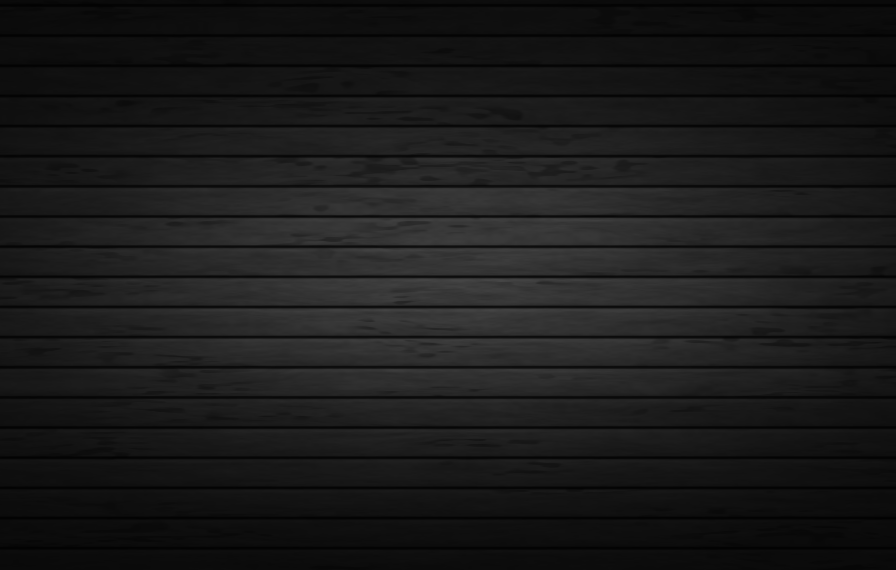
Write a Shadertoy shader that draws this texture.

```glsl
float hash(vec2 p) {
    return fract(sin(dot(p, vec2(127.1, 311.7))) * 43758.5453);
}

float noise(vec2 p) {
    vec2 cell = floor(p);
    vec2 f = fract(p);
    f = f * f * (3.0 - 2.0 * f);
    return mix(mix(hash(cell), hash(cell + vec2(1, 0)), f.x),
               mix(hash(cell + vec2(0, 1)), hash(cell + vec2(1, 1)), f.x), f.y);
}

// Stretched octaves, each finer across and along the fibres
float woodGrain(vec2 p) {
    float sum = 0.0;
    float weight = 0.4;
    vec2 frequency = vec2(7.0, 4.0);
    for (int i = 0; i < 4; i++) {
        sum += weight * (noise(p * frequency + float(i) * 17.3) - 0.5);
        frequency *= vec2(2.3, 1.7);
        weight *= 0.85;
    }
    return sum;
}

void mainImage(out vec4 fragColor, in vec2 fragCoord) {
    vec2 uv = fragCoord / iResolution.xy;
    float x = fragCoord.x / iResolution.y;

    // Boards, counted downwards
    float boardY = (0.5143 - uv.y) / 0.0529;
    float row = floor(boardY);
    float across = boardY - row;
    float pixel = 1.0 / (0.0529 * iResolution.y);

    // Fibres bend gently and differ from board to board
    float bend = 0.35 * (noise(vec2(x * 5.0, row * 7.0 + across * 2.0)) - 0.5);
    vec2 fibre = vec2(x + hash(vec2(row, 3.0)) * 20.0, across + bend + row * 5.37);
    float grain = woodGrain(fibre);

    // Sparse dark cracks gathered in patches
    float patches = smoothstep(0.5, 0.85, noise(fibre * vec2(4.5, 2.0) + 40.0));
    float cracks = smoothstep(0.5, 0.8, noise(fibre * vec2(32.0, 10.0) + 9.0)) * patches;

    float tone = 1.0 + 0.32 * grain - 0.28 * cracks;
    tone *= 0.94 + 0.12 * hash(vec2(row, 8.0));
    tone *= 1.04 - 0.1 * across;

    // Dark seams with a thin lit edge below and soft shade above
    float seamDistance = min(across, 1.0 - across);
    float seam = 1.0 - smoothstep(0.03 - 0.5 * pixel, 0.05 + 0.8 * pixel, seamDistance);
    float litEdge = exp(-pow((across - 0.12) / 0.05, 2.0));
    tone *= 1.0 + 0.1 * litEdge - 0.12 * smoothstep(0.82, 1.0, across);
    tone *= 1.0 - 0.72 * seam;

    // Wide central glow
    vec2 d = uv - vec2(0.5, 0.51);
    float glow = exp(-4.6 * d.x * d.x - 10.5 * d.y * d.y);
    float light = 0.038 + 0.19 * glow;

    fragColor = vec4(vec3(light * tone), 1.0);
}
```
